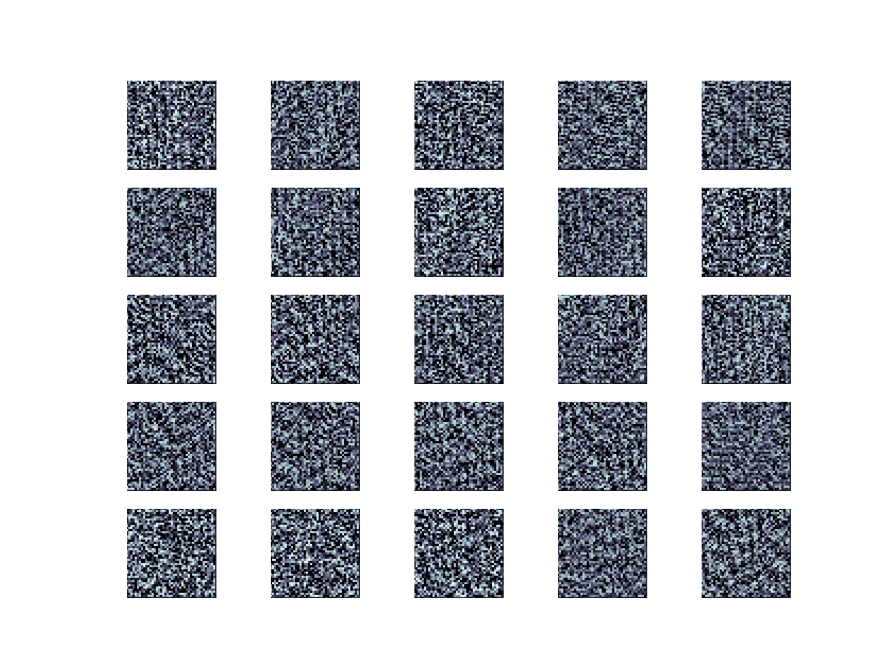
Reproduce this pattern procedurally as a Shadertoy shader.

```glsl
float hash(vec2 p) {
    return fract(sin(dot(p, vec2(127.1, 311.7))) * 43758.5453);
}

// Value noise with steep blends, so grains stay distinct
float grain(vec2 p) {
    vec2 i = floor(p);
    vec2 f = smoothstep(0.15, 0.85, fract(p));
    float low = mix(hash(i), hash(i + vec2(1.0, 0.0)), f.x);
    float high = mix(hash(i + vec2(0.0, 1.0)), hash(i + 1.0), f.x);
    return mix(low, high, f.y);
}

// Black to white through cool blue greys
vec3 coolGrey(float t) {
    vec3 tint = clamp(vec3((t - 0.75) * 4.0, (t - 0.375) / 0.375, t / 0.375), 0.0, 1.0);
    return (7.0 * t + tint) / 8.0;
}

float boxDistance(vec2 p, float halfSide) {
    vec2 d = abs(p) - halfSide;
    return length(max(d, 0.0)) + min(max(d.x, d.y), 0.0);
}

void mainImage(out vec4 fragColor, in vec2 fragCoord) {
    float pixel = 1.0 / iResolution.y;
    vec2 uv = fragCoord * pixel;

    // Five by five grid of square tiles
    vec2 pitch = vec2(0.2137, 0.1593);
    vec2 offset = uv - vec2(0.2557, 0.1764);
    vec2 tile = clamp(floor(offset / pitch + 0.5), 0.0, 4.0);
    vec2 p = offset - tile * pitch;
    float halfSide = 0.0664;

    // Each tile has its own grains and contrast
    vec2 cell = (p + halfSide) / (2.0 * halfSide) * 42.0;
    float contrast = mix(0.95, 1.3, hash(tile + 7.3));
    float level = (grain(cell + tile * 61.0) - 0.5) * contrast + 0.36;
    vec3 color = coolGrey(clamp(level, 0.0, 1.0));

    // Thin dark rim on the right and bottom
    float rimDistance = halfSide - max(p.x, -p.y);
    float rim = 1.0 - smoothstep(0.0012, 0.0012 + pixel, rimDistance);
    color = mix(color, vec3(0.05, 0.05, 0.07), 0.75 * rim);

    // White sheet around the tiles
    float d = boxDistance(p, halfSide);
    color = mix(color, vec3(1.0), smoothstep(-0.5 * pixel, 0.5 * pixel, d));
    fragColor = vec4(color, 1.0);
}
```
